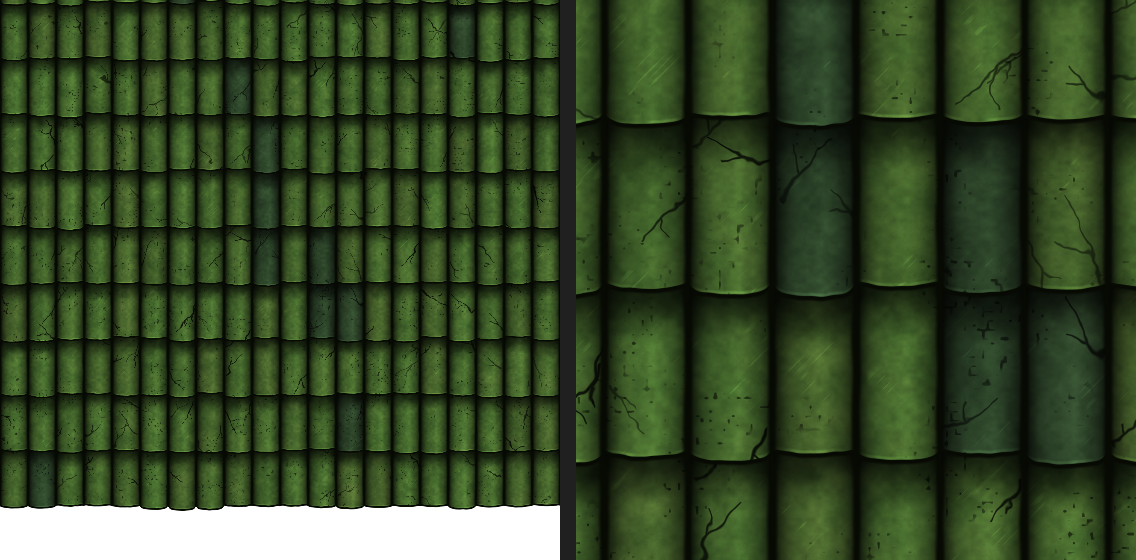
Left: the whole. Right: its middle third, enlarged.
This texture is drawn by a three.js fragment shader. Its source:

```glsl
varying vec2 vUv;

float hash(vec2 p) {
  return fract(sin(dot(p, vec2(127.1, 311.7))) * 43758.5453);
}

float noise(vec2 p) {
  vec2 i = floor(p), f = fract(p);
  f = f * f * (3.0 - 2.0 * f);
  return mix(mix(hash(i), hash(i + vec2(1.0, 0.0)), f.x),
             mix(hash(i + vec2(0.0, 1.0)), hash(i + 1.0), f.x), f.y);
}

float fbm(vec2 p) {
  float sum = 0.0, amp = 0.5;
  for (int i = 0; i < 4; i++) {
    sum += amp * noise(p);
    p = p * 2.03 + 17.0;
    amp *= 0.5;
  }
  return sum / 0.94;
}

// Height of a tile's curved lower lip; x runs from -1 to 1 across the tile
float lipHeight(vec2 tile, float x) {
  float corner = pow(abs(x), 10.0);
  float jitter = 0.009 * (hash(tile + 3.7) - 0.5) * (1.0 - corner);
  float chips = 0.0008 * (noise(vec2(vUv.x * 150.0, tile.y * 9.0)) - 0.5);
  return 0.094 + 0.1 * tile.y + jitter + chips + 0.003 * x * x + 0.002 * corner;
}

// Ink of a tapering line that starts at a and runs along the vector v
float taperedLine(vec2 p, vec2 a, vec2 v, float width) {
  float t = clamp(dot(p - a, v) / dot(v, v), 0.0, 1.0);
  float w = width * (1.0 - 0.8 * t);
  return 1.0 - smoothstep(w * 0.3, w + 0.0007, length(p - a - v * t));
}

// Forked cracks that creep in from the sides of a tile
float cracks(vec2 p, vec2 tile) {
  vec2 q = p + 0.009 * (vec2(noise(vUv * 75.0), noise(vUv * 75.0 + 40.0)) - 0.5)
             + 0.0022 * (vec2(noise(vUv * 260.0), noise(vUv * 260.0 + 70.0)) - 0.5);
  float ink = 0.0;
  for (int i = 0; i < 3; i++) {
    vec2 seed = tile + float(i) * 13.7;
    float side = hash(seed + 1.1) < 0.5 ? -1.0 : 1.0;
    float angle = (hash(seed + 2.3) < 0.5 ? -1.0 : 1.0) * mix(0.5, 1.3, hash(seed + 3.3));
    vec2 start = vec2(0.023 * side, 0.1 * hash(seed + 4.9));
    vec2 run = vec2(-side * cos(angle), sin(angle)) * mix(0.018, 0.055, hash(seed + 6.1));
    vec2 fork = 0.4 * vec2(run.x * 0.6 - run.y * 0.7, run.x * 0.7 + run.y * 0.6);
    float line = max(taperedLine(q, start, run, 0.0012),
                     taperedLine(q, start + run * 0.4, fork, 0.0007));
    ink = max(ink, line * step(hash(seed + 8.2), 0.27) * mix(0.5, 1.0, hash(seed + 5.5)));
  }
  return ink;
}

void main() {
  // Twenty columns; each pixel belongs to the tile whose lip lies just below it
  float column = floor(vUv.x * 20.0);
  float x = 2.0 * fract(vUv.x * 20.0) - 1.0;
  vec2 tile = vec2(column, floor((vUv.y - 0.094) / 0.1 + 0.5));
  if (vUv.y < lipHeight(tile, x)) tile.y -= 1.0;
  float aboveLip = vUv.y - lipHeight(tile, x);
  float belowNext = lipHeight(tile + vec2(0.0, 1.0), x) - vUv.y;
  vec2 local = vec2(x * 0.025, aboveLip);

  // Glaze: mossy green, some tiles browner, a few dull and bluish
  float blotch = fbm(vUv * 55.0 + tile * 3.0);
  float grain = fbm(vUv * 230.0);
  vec3 glaze = vec3(0.285, 0.435, 0.185);
  float brown = smoothstep(0.4, 1.0, hash(tile + 21.4)) * 0.4;
  glaze = mix(glaze, vec3(0.29, 0.36, 0.165), clamp(brown + 0.8 * (blotch - 0.4), 0.0, 1.0));
  float dull = step(0.93, hash(tile + 9.6));
  glaze = mix(glaze, vec3(0.17, 0.26, 0.17), dull * 0.85);
  glaze *= mix(0.93, 1.05, hash(tile + 31.2));

  // Barrel shading with a soft streak, and the shadow of the tile above
  float barrel = 1.0 - 0.86 * pow(min(abs(x - 0.04), 1.0), 2.5);
  barrel += 0.1 * exp(-24.0 * (x - 0.2) * (x - 0.2));
  float shadow = mix(0.26, 1.0, smoothstep(-0.004, 0.036, belowNext + 0.01 * (blotch - 0.5)));
  vec3 color = glaze * barrel * shadow;
  color *= mix(0.78, 1.18, blotch) * mix(0.84, 1.14, grain);

  // Fine pits, pale scratches and cracks
  float pits = smoothstep(0.78, 0.92, noise(vUv * 370.0 + 11.0))
             * smoothstep(0.48, 0.75, noise(vUv * 38.0 + 5.0));
  color *= 1.0 - 0.55 * pits;
  vec2 slant = vec2(vUv.x + vUv.y, vUv.y - vUv.x);
  float scratch = smoothstep(0.82, 0.95, noise(slant * vec2(45.0, 420.0)))
                * smoothstep(0.5, 0.75, noise(vUv * 48.0 + 60.0));
  color *= 1.0 + 0.2 * scratch;
  color *= 1.0 - 0.82 * cracks(local, tile);

  // Worn thin rim along the lip
  float rim = smoothstep(0.0002, 0.0012, aboveLip) * (1.0 - smoothstep(0.0014, 0.003, aboveLip));
  color *= 1.0 + 0.32 * rim * smoothstep(0.2, 0.6, noise(vUv * 70.0));

  // Dark joints between columns and under each lip
  vec3 joint = vec3(0.026, 0.034, 0.01);
  float wobble = 0.05 * (noise(vec2(column * 5.0, vUv.y * 45.0)) - 0.5);
  float gap = smoothstep(0.85, 0.99, abs(x + wobble));
  float outline = 1.0 - smoothstep(0.001, 0.0032, belowNext);
  outline = max(outline, 1.0 - smoothstep(0.0, 0.0008, aboveLip));
  color = mix(color, joint, max(gap, outline));

  // White below the eaves, past the outline of the lowest lips
  float eaves = vUv.y - lipHeight(vec2(column, 0.0), x);
  color = mix(vec3(1.0), color, smoothstep(-0.0034, -0.0018, eaves));
  gl_FragColor = vec4(color, 1.0);
}
```
